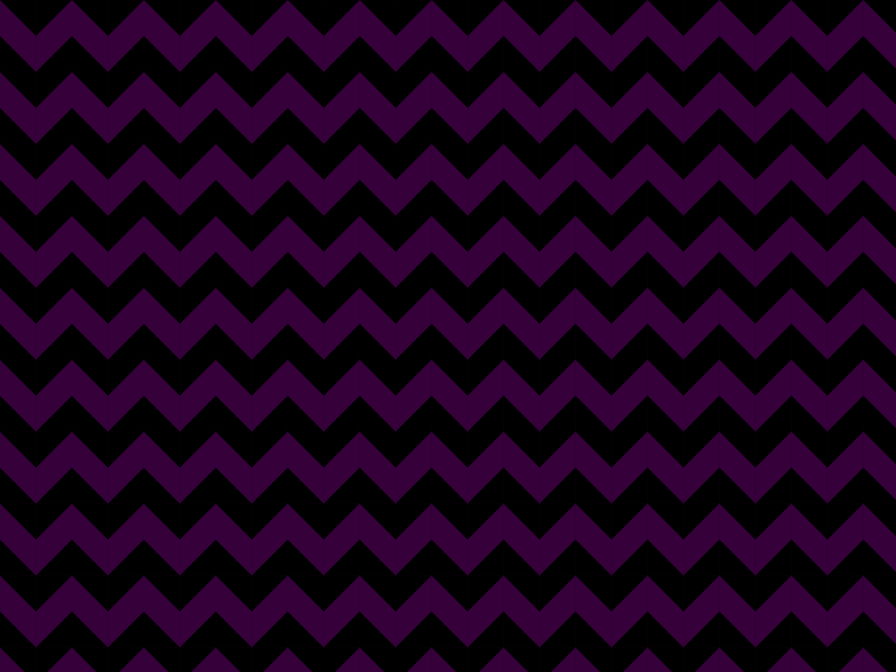
A WebGL 1 fragment shader for this pattern:

```glsl
precision highp float;

uniform vec2 u_resolution;

const float TILE_SIZE = 0.10706;   // one repeat, as a share of canvas height
const float SEAM_WIDTH = 0.016;    // in tiles
const float SEAM_STRENGTH = 0.07;
const vec3 BLACK = vec3(0.0);
const vec3 PURPLE = vec3(0.21, 0.0, 0.23);

// Distance to the nearest whole number
float nearestWhole(float x) {
  return abs(fract(x + 0.5) - 0.5);
}

// Signed distance to zigzag bands that fill half of each repeat
float chevronDistance(vec2 p) {
  float height = p.y - nearestWhole(p.x);
  return (nearestWhole(height - 0.25) - 0.25) * 0.70711;
}

// Coverage of a shape, smoothed over one pixel
float coverage(float signedDistance, float pixel) {
  return clamp(0.5 - signedDistance / pixel, 0.0, 1.0);
}

// Hairlines where tiles meet: every half repeat across, every repeat down
float seamDistance(vec2 p, float width) {
  float across = nearestWhole(p.x * 2.0) * 0.5;
  float down = nearestWhole(p.y);
  return min(across, down) - 0.5 * width;
}

void main() {
  // Tile coordinates, measured from the upper left
  vec2 fromTop = vec2(gl_FragCoord.x, u_resolution.y - gl_FragCoord.y);
  vec2 p = fromTop / (u_resolution.y * TILE_SIZE);
  float pixel = 1.0 / (u_resolution.y * TILE_SIZE);

  float band = coverage(chevronDistance(p), pixel);
  float seam = coverage(seamDistance(p, SEAM_WIDTH), pixel);

  // Seams let a little of the opposite colour through
  float blend = mix(band, 1.0 - band, seam * SEAM_STRENGTH);
  gl_FragColor = vec4(mix(BLACK, PURPLE, blend), 1.0);
}
```
